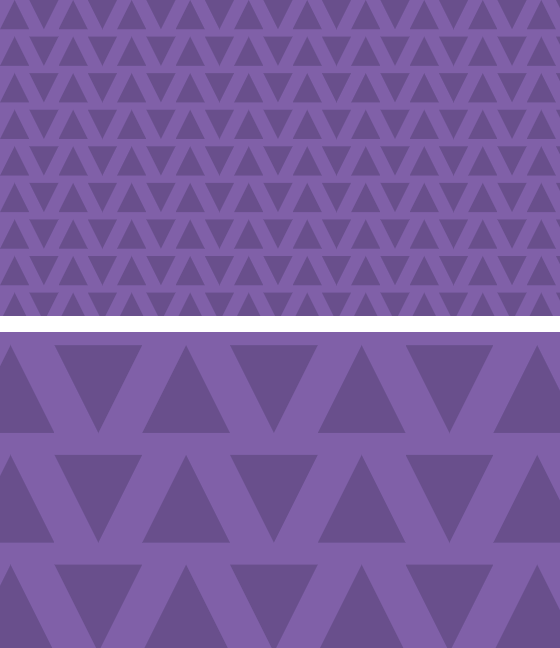
Top: the whole. Bottom: its middle third, enlarged.
Write a Shadertoy shader that draws this pattern.

```glsl
// Rows of flat triangles, alternately pointing up and down, on a purple ground.
// Columns and rows repeat by floor and mod; odd columns flip one triangle
// distance function, and edges are smoothed over one pixel.

// Signed distance bound: apex at the origin, base 4 wide at y = 4 (y runs down).
float triangleDistance(vec2 p) {
    float sides = (2.0 * abs(p.x) - p.y) / sqrt(5.0);
    return max(sides, p.y - 4.0);
}

void mainImage(out vec4 fragColor, in vec2 fragCoord) {
    // The canvas is 43.2 units high, measured from the top left corner.
    float pixel = 43.2 / iResolution.y;
    vec2 p = vec2(fragCoord.x, iResolution.y - fragCoord.y) * pixel;

    // Columns are 4 wide; rows are 5 high with a gap of 1.
    float column = floor(p.x / 4.0);
    vec2 local = vec2(mod(p.x, 4.0) - 2.0, mod(p.y + 0.5, 5.0) - 0.5);

    // Odd columns point down.
    if (mod(column, 2.0) > 0.5) local.y = 4.0 - local.y;

    float coverage = clamp(0.5 - triangleDistance(local) / pixel, 0.0, 1.0);
    vec3 ground = vec3(0.5, 0.375, 0.66);
    vec3 triangle = vec3(0.41, 0.31, 0.55);
    fragColor = vec4(mix(ground, triangle, coverage), 1.0);
}
```
